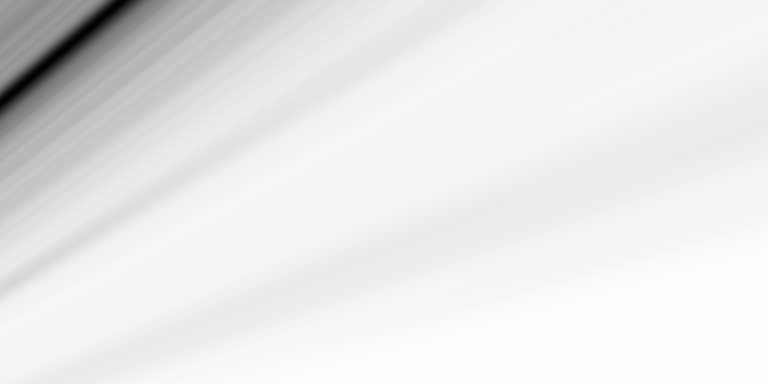
Write a Shadertoy shader that draws this background.

```glsl
// Soft grey light streaks fanning out from a dark beam in the upper left corner.

const float STEEPNESS = 0.872;   // slope of the topmost ray
const float FAN = 0.433;         // how quickly lower rays flatten
const float STREAK_LAYERS = 12.0;

// Smooth bump of height 1 around a centre
float bump(float v, float centre, float width) {
    float d = (v - centre) / width;
    return exp(-d * d);
}

// Depth below the top at which the ray through p meets the left side.
// Rays obey y = b - x * (STEEPNESS - FAN * b * b), solved here for b.
float rayDepth(vec2 p) {
    float q = p.y + STEEPNESS * p.x;
    return 2.0 * q / (1.0 + sqrt(1.0 + 4.0 * FAN * p.x * q));
}

// Layered sines across the rays, drifting slowly along them
float streaks(float ray, float along, float footprint) {
    float sum = 0.0;
    float frequency = 21.0;
    float amplitude = 0.42;
    for (float i = 0.0; i < STREAK_LAYERS; i++) {
        float phase = 5.3 * sin(i * 2.4 + 1.0) + 0.6 * along * sin(i * 4.1);
        float strength = 0.65 + 0.35 * sin(along * 2.3 + i * 1.9);
        float blur = frequency * footprint;
        sum += amplitude * strength * exp(-0.3 * blur * blur)
             * sin(ray * frequency + phase + 0.8 * sin(ray * frequency * 0.37 + i));
        frequency *= 1.34;
        amplitude *= 0.9;
    }
    return sum;
}

// Broad darkness of the fan, without fine streaks
float shade(float ray, float along, float veil) {
    float corner = 0.36 * (1.0 - smoothstep(0.2, 0.76, ray));
    float beam = 0.52 * bump(ray, 0.267, 0.034) + 0.17 * bump(ray, 0.315, 0.055);
    float fold = 0.09 * bump(ray, 0.755, 0.032) * exp(-0.8 * along);
    float haze = 0.055 * bump(ray, 0.6, 0.13) * exp(-0.35 * along);
    float lowBand = 0.030 * bump(ray, 1.06, 0.045);
    float lowEdge = 0.022 * bump(ray, 1.145, 0.02) * smoothstep(0.5, 1.6, along);
    return corner + beam + fold + haze + lowBand + lowEdge + 0.038 * veil;
}

void mainImage(out vec4 fragColor, in vec2 fragCoord) {
    // Height is one unit, measured downwards
    vec2 p = fragCoord / iResolution.y;
    p.y = 1.0 - p.y;

    float ray = rayDepth(p);
    float veil = 1.0 - smoothstep(1.07, 1.21, ray);
    float darkness = shade(ray, p.x, veil);

    // Fine streaks grow stronger towards the dark corner
    float contrast = 0.009 * veil + 0.045 * (1.0 - smoothstep(0.25, 0.85, ray));
    contrast *= 1.0 - 0.8 * bump(ray, 0.267, 0.04);
    darkness += contrast * streaks(ray, p.x, fwidth(ray));

    fragColor = vec4(vec3(clamp(0.995 - darkness, 0.0, 1.0)), 1.0);
}
```
